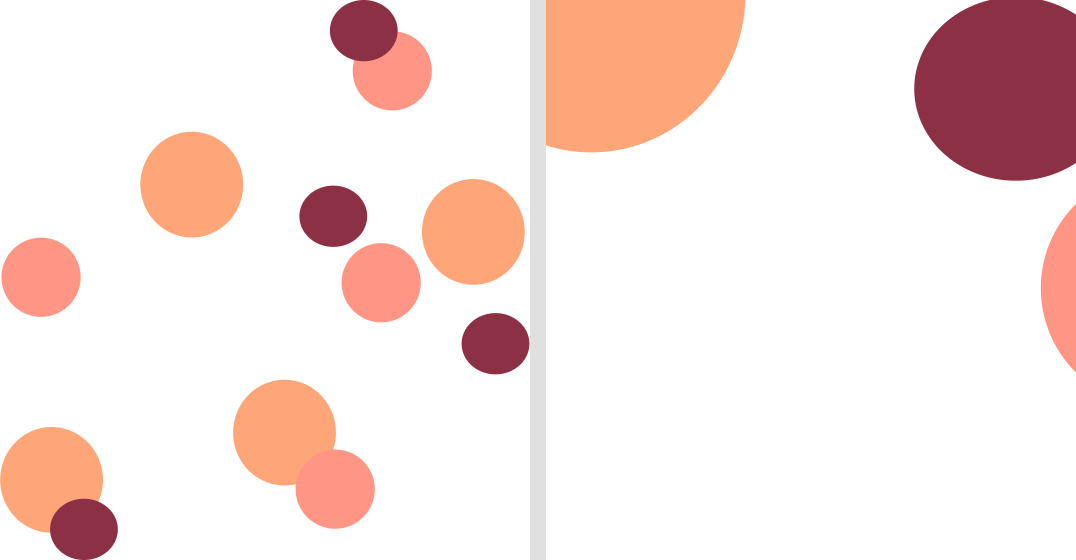
Left: the whole. Right: its middle third, enlarged.
Write a Shadertoy shader that draws this pattern.

```glsl
// Scattered flat dots of three kinds, orange, pink and maroon, on white.

#define DOTS_PER_KIND 4
#define PAPER  vec3(1.0)
#define ORANGE vec3(1.0, 0.65, 0.47)
#define PINK   vec3(1.0, 0.59, 0.52)
#define MAROON vec3(0.55, 0.19, 0.27)
#define ORANGE_RADII vec2(0.0918, 0.0944)
#define PINK_RADII   vec2(0.0707, 0.0707)
#define MAROON_RADII vec2(0.0605, 0.0547)

const float TAU = 6.2831853;

// Approximate signed distance to an axis-aligned ellipse.
float ellipseDistance(vec2 p, vec2 radii) {
    float reach = length(p / radii);
    float slope = length(p / (radii * radii));
    return reach * (reach - 1.0) / max(slope, 1e-4);
}

// Position of a dot in 0..1: x swings on a sine, y descends unevenly.
// swing = (phase, step), span = (top, bottom).
vec2 scatter(int index, vec2 swing, vec2 span, float unevenness) {
    float i = float(index);
    float last = float(DOTS_PER_KIND - 1);
    float descent = i / last + unevenness * sin(TAU * i / last);
    return vec2(0.5 + 0.5 * sin(swing.x + swing.y * i),
                mix(span.x, span.y, descent));
}

// Paints one kind of dot, keeping every dot inside the canvas.
vec3 paintDots(vec3 base, vec3 ink, vec2 radii, vec2 swing, vec2 span,
               float unevenness, vec2 uv, vec2 canvas) {
    float pixel = 1.0 / iResolution.y;
    float coverage = 0.0;
    for (int i = 0; i < DOTS_PER_KIND; i++) {
        vec2 place = scatter(i, swing, span, unevenness);
        vec2 center = mix(radii, canvas - radii, place);
        float d = ellipseDistance(uv - center, radii);
        coverage = max(coverage, clamp(0.5 - d / pixel, 0.0, 1.0));
    }
    return mix(base, ink, coverage);
}

void mainImage(out vec4 fragColor, in vec2 fragCoord) {
    vec2 uv = fragCoord / iResolution.y;
    vec2 canvas = iResolution.xy / iResolution.y;

    // Layers from back to front.
    vec3 color = PAPER;
    color = paintDots(color, ORANGE, ORANGE_RADII, vec2(-0.35, 1.7),
                      vec2(0.71, 0.06), -0.2, uv, canvas);
    color = paintDots(color, PINK, PINK_RADII, vec2(0.6, 2.0),
                      vec2(0.935, 0.065), 0.2, uv, canvas);
    color = paintDots(color, MAROON, MAROON_RADII, vec2(2.7, -1.2),
                      vec2(1.0, 0.0), 0.34, uv, canvas);

    fragColor = vec4(color, 1.0);
}
```
